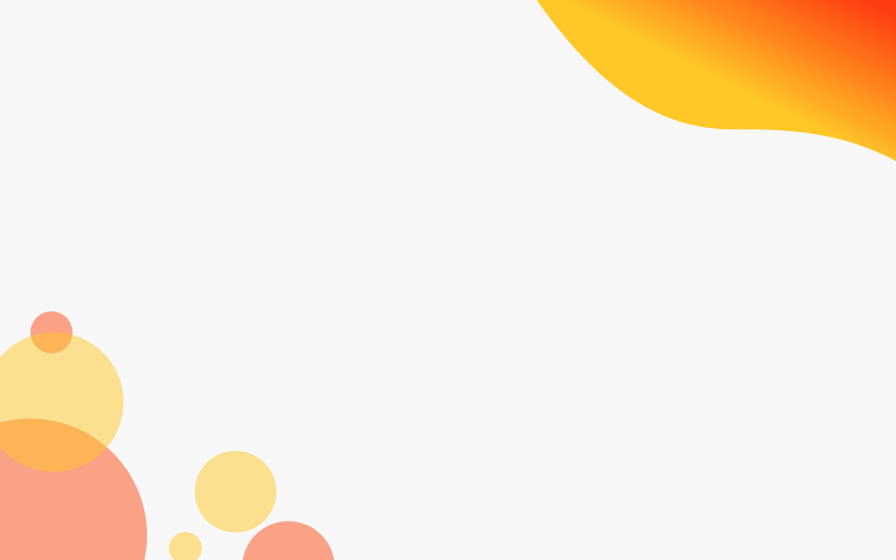
A Shadertoy shader for this background:

```glsl
// Flat backdrop: a wavy blob with a yellow-to-red gradient in the upper right
// corner and translucent coral and yellow discs in the lower left.
// The blob edge joins two power curves; the discs are blended by distance.

const vec3 PAPER  = vec3(0.972);
const vec3 YELLOW = vec3(1.0, 0.784, 0.157);
const vec3 CORAL  = vec3(1.0, 0.29, 0.08);
const vec3 RED    = vec3(1.0, 0.23, 0.065);

// Coverage of a shape from its signed distance, smoothed over one pixel.
float cover(float dist) {
    return clamp(0.5 - dist * iResolution.y, 0.0, 1.0);
}

// Lays a half transparent disc over the colour.
void addDisc(inout vec3 color, vec2 p, vec2 center, float radius, vec3 tint) {
    color = mix(color, tint, 0.5 * cover(length(p - center) - radius));
}

// Signed distance to the blob hanging from the top edge.
float blobDistance(vec2 p) {
    float fall = max((1.3125 - p.x) / 0.354, 0.0);
    float rise = max((p.x - 1.3125) / 0.2875, 0.0);
    float depth = 0.231 * (1.0 - pow(fall, 2.2)) + 0.0565 * pow(rise, 2.7);
    float slope = 1.436 * pow(fall, 1.2) + 0.531 * pow(rise, 1.7);
    return (1.0 - p.y - depth) / sqrt(1.0 + slope * slope);
}

void mainImage(out vec4 fragColor, in vec2 fragCoord) {
    // Height is 1; x is stretched so the layout fills a 1.6 wide canvas.
    vec2 p = fragCoord / iResolution.xy * vec2(1.6, 1.0);
    vec3 color = PAPER;

    // Coral discs, below the yellow ones
    addDisc(color, p, vec2(0.054, 0.044), 0.2085, CORAL);
    addDisc(color, p, vec2(0.092, 0.4065), 0.0375, CORAL);
    addDisc(color, p, vec2(0.515, -0.0135), 0.0828, CORAL);

    // Yellow discs
    addDisc(color, p, vec2(0.096, 0.282), 0.1246, YELLOW);
    addDisc(color, p, vec2(0.4206, 0.122), 0.0729, YELLOW);
    addDisc(color, p, vec2(0.331, 0.021), 0.0292, YELLOW);

    // Blob with a slanted gradient
    float along = dot(p, vec2(0.45, 0.89)) - 0.89;
    vec3 blobColor = mix(YELLOW, RED, clamp((along - 0.448) / 0.25, 0.0, 1.0));
    // The distance is negative below the edge line, so flip it.
    color = mix(color, blobColor, cover(blobDistance(p)));

    fragColor = vec4(color, 1.0);
}
```
